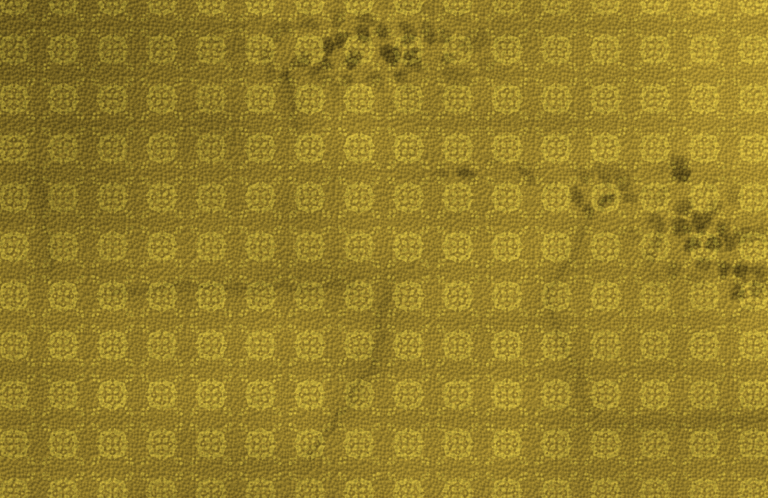
Give the GLSL for this pattern, as a WebGL 2 fragment shader.

```glsl
#version 300 es
precision highp float;
// Aged ochre wallpaper: lacy rosettes in a square grid on embossed, stained paper.

#define PERIOD 0.0990
#define ORIGIN vec2(0.028, 0.0095)
#define GRAIN_SCALE 150.0
#define GRAIN_DEPTH 0.56
#define INK_STRENGTH 0.44
#define STAIN_STRENGTH 0.75
#define CRACK_STRENGTH 0.40
#define SHADOW_COLOR vec3(0.46, 0.388, 0.13)
#define LIGHT_COLOR vec3(0.79, 0.670, 0.23)
#define INK_TINT vec3(-0.008, 0.016, 0.008)

uniform vec2 u_resolution;
out vec4 fragColor;

const float TAU = 6.2831853;

// Stain patches: centre, radii
const vec4 STAINS[6] = vec4[6](
  vec4(1.41, 0.53, 0.11, 0.08), vec4(0.98, 0.655, 0.09, 0.016),
  vec4(1.365, 0.64, 0.03, 0.04), vec4(1.20, 0.61, 0.07, 0.04),
  vec4(0.74, 0.90, 0.20, 0.07), vec4(1.48, 0.44, 0.06, 0.06));

// Creases: start, end
const vec4 CREASES[8] = vec4[8](
  vec4(0.78, 0.42, 0.75, 0.27), vec4(0.75, 0.27, 0.62, 0.08),
  vec4(1.185, 0.57, 1.10, 0.40), vec4(1.10, 0.40, 1.195, 0.147),
  vec4(1.195, 0.147, 1.56, 0.165), vec4(0.22, 0.415, 0.70, 0.43),
  vec4(0.08, 0.64, 0.095, 0.47), vec4(0.58, 0.86, 0.60, 0.75));

vec2 hash2(vec2 p) {
  vec2 k = vec2(dot(p, vec2(127.1, 311.7)), dot(p, vec2(269.5, 183.3)));
  return fract(sin(k) * 43758.5);
}

// Cellular noise: distance to the nearest scattered point
float cells(vec2 p) {
  vec2 id = floor(p), f = p - id;
  float d = 1.5;
  for (int y = -1; y <= 1; y++)
    for (int x = -1; x <= 1; x++) {
      vec2 o = vec2(x, y);
      d = min(d, length(o + hash2(id + o) - f));
    }
  return d;
}

// Layered, rotated sines, roughly -1 to 1
float clouds(vec2 p) {
  float v = 0.0, amp = 0.5;
  for (int i = 0; i < 5; i++) {
    p = mat2(0.8, 0.6, -0.6, 0.8) * p * 1.7 + 1.3;
    v += amp * sin(p.x + 1.7 * sin(p.y));
    amp *= 0.6;
  }
  return v;
}

float segment(vec2 p, vec2 a, vec2 b) {
  vec2 ab = b - a;
  return length(p - a - ab * clamp(dot(p - a, ab) / dot(ab, ab), 0.0, 1.0));
}

// Distance to one rosette; the cell spans -0.5 to 0.5
float rosette(vec2 c) {
  vec2 q = abs(c);
  vec2 diag = vec2(q.x + q.y, abs(q.x - q.y)) * 0.7071;
  float r = length(c), a = atan(c.y, c.x);
  float rim = abs(r - 0.262 - 0.018 * cos(8.0 * a)) - 0.052;   // scalloped ring
  float hole = length(vec2(r - 0.262, 0.26 * (fract(a * 8.0 / TAU + 0.5) - 0.5))) - 0.026;
  float d = max(rim, -hole);
  d = max(d, 0.030 - min(q.x, q.y) - 0.6 * max(0.28 - r, 0.0)); // gaps on the axes
  float leaf = length((diag - vec2(0.105, 0.0)) * vec2(0.7, 1.0)) - 0.044;
  d = min(d, leaf);                                            // four leaves
  d = min(d, length(vec2(max(q.x, q.y) - 0.165, min(q.x, q.y))) - 0.022);
  d = min(d, length(diag - vec2(0.395, 0.0)) - 0.032);         // corner buds
  d = min(d, length(diag - vec2(0.475, 0.050)) - 0.027);
  return min(d, length(diag - vec2(0.555, 0.0)) - 0.036);
}

void main() {
  vec2 p = gl_FragCoord.xy / u_resolution.y;
  float aspect = u_resolution.x / u_resolution.y;
  float mist = clouds(p * 2.6);

  // Uneven light with faint horizontal streaks
  vec2 grid = (p - ORIGIN) / PERIOD;
  vec2 bright = p - vec2(aspect, 0.90), dark = p - vec2(0.0, 1.0);
  float tone = 0.31 + 0.22 * (p.x / aspect - 0.5) + 0.13 * mist;
  tone += 0.02 * cos(TAU * grid.y) + 0.01 * cos(TAU * grid.x);
  tone += 0.05 * clouds(p * vec2(3.0, 17.0));
  tone += 0.25 * exp(-6.0 * dot(bright, bright)) - 0.30 * exp(-9.0 * dot(dark, dark));

  // Printed rosettes, worn differently in each repeat
  vec2 id = floor(grid + 0.5);
  float soft = max(0.014, 0.7 / (u_resolution.y * PERIOD));
  float ink = 1.0 - smoothstep(-soft, soft, rosette(grid - id));
  ink *= mix(0.85, 1.0, hash2(id).x) + 0.10 * mist;
  tone += INK_STRENGTH * ink;

  // Embossed grain lit from the upper left
  vec2 g = p * GRAIN_SCALE;
  tone += GRAIN_DEPTH * (cells(g + vec2(-0.2, 0.25)) - cells(g + vec2(0.2, -0.25)));

  // Damp stains and creases with ragged edges
  vec2 rag = p + 0.011 * vec2(clouds(p * 22.0), clouds(p * 22.0 + 5.0));
  float damp = 0.0, crease = 0.0;
  for (int i = 0; i < 6; i++) {
    vec2 r = (rag - STAINS[i].xy) / STAINS[i].zw;
    damp = max(damp, exp(-dot(r, r)));
  }
  damp *= smoothstep(0.50, 0.22, cells(rag * 23.0));
  for (int i = 0; i < 8; i++) {
    float d = segment(rag, CREASES[i].xy, CREASES[i].zw);
    crease = max(crease, 0.55 * exp(-d / 0.006) + 0.45 * exp(-d / 0.022));
  }
  tone -= STAIN_STRENGTH * damp + CRACK_STRENGTH * crease * (0.7 + 0.4 * mist);

  vec3 color = mix(SHADOW_COLOR, LIGHT_COLOR, clamp(tone, -0.7, 1.3));
  fragColor = vec4(color + INK_TINT * ink, 1.0);
}
```
